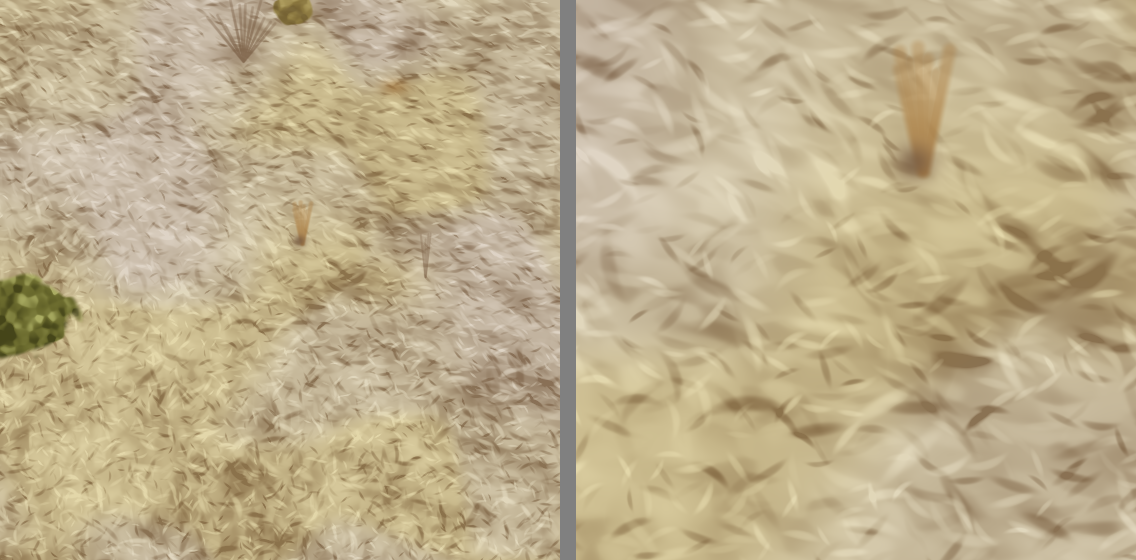
Left, the full canvas; right, a detail of the centre.
Write a Shadertoy shader that draws this texture.

```glsl
const vec3 BROWN = vec3(0.57, 0.48, 0.36);
const vec3 STRAW = vec3(0.765, 0.71, 0.592);
const vec3 PALE = vec3(0.87, 0.83, 0.725);
const vec3 YELLOW_TINT = vec3(1.01, 1.0, 0.90);
const vec3 GREY_TINT = vec3(0.99, 0.985, 1.05);
const vec3 LEAF_DARK = vec3(0.27, 0.27, 0.10);
const vec3 LEAF_MID = vec3(0.42, 0.42, 0.18);
const vec3 LEAF_LIGHT = vec3(0.67, 0.68, 0.39);
const vec3 TWIG = vec3(0.47, 0.36, 0.26);
const vec3 OCHRE = vec3(0.67, 0.48, 0.24);

const float LEAN = -0.22;         // prevailing direction of the blades
const float BLADE_SCALE = 20.0;   // cells across for the largest blades
const float BLADE_GROWTH = 1.25;
const int BLADE_LAYERS = 5;
const float BLADE_CONTRAST = 1.55;
const vec2 BLADE_SIZE = vec2(0.42, 0.10);
const int TWIGS = 11;

vec3 hash3(vec2 p) {
    vec3 q = fract(p.xyx * vec3(0.1031, 0.1030, 0.0973));
    q += dot(q, q.yxz + 33.33);
    return fract((q.xxy + q.yzz) * q.zyx);
}

vec2 turn(vec2 v, float a) {
    float c = cos(a), s = sin(a);
    return vec2(c * v.x + s * v.y, c * v.y - s * v.x);
}

// Smooth cellular noise, centred on zero
float cells(vec2 p) {
    vec2 base = floor(p);
    float sum = 0.0, total = 0.0;
    for (int y = -1; y <= 1; y++)
    for (int x = -1; x <= 1; x++) {
        vec2 id = base + vec2(x, y);
        vec3 h = hash3(id);
        vec2 d = p - id - h.xy;
        float w = exp(-5.0 * dot(d, d));
        sum += w * h.z;
        total += w;
    }
    return sum / total - 0.5;
}

// One curved blade per cell, lighter or darker than the ground
float blades(vec2 p, float spread) {
    vec2 base = floor(p);
    float tone = 0.0;
    for (int y = -1; y <= 1; y++)
    for (int x = -1; x <= 1; x++) {
        vec2 id = base + vec2(x, y);
        vec3 place = hash3(id);
        vec3 look = hash3(id + 57.3);
        vec2 d = turn(p - id - place.xy, LEAN + (place.z - 0.5) * 2.0 * spread);
        d.y += (look.x - 0.5) * d.x * d.x;
        d /= BLADE_SIZE * mix(0.7, 1.2, look.z);
        float q = dot(d, d);
        tone += exp(-q * q) * (look.y - 0.5);
    }
    return tone;
}

// Fan of thin twigs growing from a root
float sprig(vec2 p, vec2 root, float height, float spread, float thickness) {
    vec2 d = p - root;
    float cover = 0.0;
    for (int i = 0; i < TWIGS; i++) {
        vec3 h = hash3(vec2(float(i), root.x * 91.0));
        float side = (float(i) + h.x) / float(TWIGS) * 2.0 - 1.0;
        vec2 tip = height * mix(0.55, 1.0, h.y) * vec2(sin(side * spread), cos(side * spread));
        float along = clamp(dot(d, tip) / dot(tip, tip), 0.0, 1.0);
        float gap = length(d - tip * along);
        cover = max(cover, (1.0 - smoothstep(0.3, 1.6, gap / thickness)) * (1.0 - 0.6 * along));
    }
    return cover;
}

float blob(vec2 p, vec2 centre, vec2 radius) {
    vec2 d = (p - centre) / radius;
    return exp(-dot(d, d));
}

// Leafy bush, lit from above; alpha holds its coverage
vec4 bush(vec2 p, vec2 centre, vec2 radius) {
    vec2 d = (p - centre) / radius;
    float edge = length(d) + 0.35 * cells(p * 38.0);
    float light = 0.45 + 0.35 * d.y + 1.1 * cells(p * 78.0) + 0.5 * cells(p * 36.0 + 9.0);
    vec3 leaf = mix(LEAF_DARK, LEAF_MID, smoothstep(0.0, 0.45, light));
    leaf = mix(leaf, LEAF_LIGHT, smoothstep(0.4, 1.0, light));
    return vec4(leaf, 1.0 - smoothstep(0.9, 1.05, edge));
}

void mainImage(out vec4 fragColor, in vec2 fragCoord) {
    vec2 p = fragCoord / iResolution.y;

    // Ground: broad patches, clumps and fine grain
    float combed = smoothstep(0.3, 0.95, 0.7 * p.y + 0.45 * p.x);
    float spread = mix(1.4, 0.5, combed);
    vec2 lain = turn(p, LEAN);
    float tone = 0.65 * cells(p * 6.0) + 0.8 * cells(lain * vec2(15.0, 23.0));
    tone += 0.75 * cells(lain * mix(vec2(62.0, 50.0), vec2(40.0, 85.0), combed));

    // Blades in layers of shrinking size
    float scale = BLADE_SCALE;
    for (int i = 0; i < BLADE_LAYERS; i++) {
        tone += BLADE_CONTRAST * blades(p * scale + float(i) * 17.7, spread);
        scale *= BLADE_GROWTH;
    }

    // Dark tufts with upright stems
    float tuft = smoothstep(0.08, 0.3, cells(p * 9.0 + 4.0));
    tone -= tuft * (0.15 + 0.8 * max(cells(p * vec2(75.0, 32.0)), 0.0));

    // Straw colours with yellow and grey drifts
    vec3 colour = mix(STRAW, PALE, clamp(tone, 0.0, 1.1));
    colour = mix(colour, BROWN, clamp(-tone, 0.0, 1.15));
    float drift = cells(p * 5.0 + 21.0) + 0.25 * (0.5 - p.y);
    float yellow = smoothstep(0.0, 0.35, drift) + blob(p, vec2(0.68, 0.50), vec2(0.08, 0.05));
    colour *= mix(vec3(1.0), YELLOW_TINT, min(yellow, 1.0));
    colour *= mix(vec3(1.0), GREY_TINT, smoothstep(0.0, 0.35, -drift));

    // Dry shrub and small sprigs
    colour = mix(colour, TWIG, 0.45 * blob(p, vec2(0.43, 0.90), vec2(0.05, 0.02)));
    colour = mix(colour, TWIG, 0.75 * sprig(p, vec2(0.435, 0.89), 0.12, 0.75, 0.0025));
    colour = mix(colour, TWIG, 0.6 * sprig(p, vec2(0.76, 0.505), 0.08, 0.12, 0.002));
    colour = mix(colour, OCHRE, 0.5 * blob(p, vec2(0.705, 0.845), vec2(0.025, 0.015)));
    colour = mix(colour, OCHRE, 0.85 * sprig(p, vec2(0.54, 0.565), 0.075, 0.25, 0.004));
    colour = mix(colour, TWIG, 0.8 * blob(p, vec2(0.535, 0.57), vec2(0.012, 0.011)));

    // Green bushes
    vec4 large = bush(p, vec2(0.03, 0.435), vec2(0.105, 0.072));
    colour = mix(colour, large.rgb, large.a);
    vec4 small = bush(p, vec2(0.525, 0.985), vec2(0.033, 0.032));
    colour = mix(colour, mix(small.rgb, OCHRE, 0.4), 0.85 * small.a);

    fragColor = vec4(colour, 1.0);
}
```
